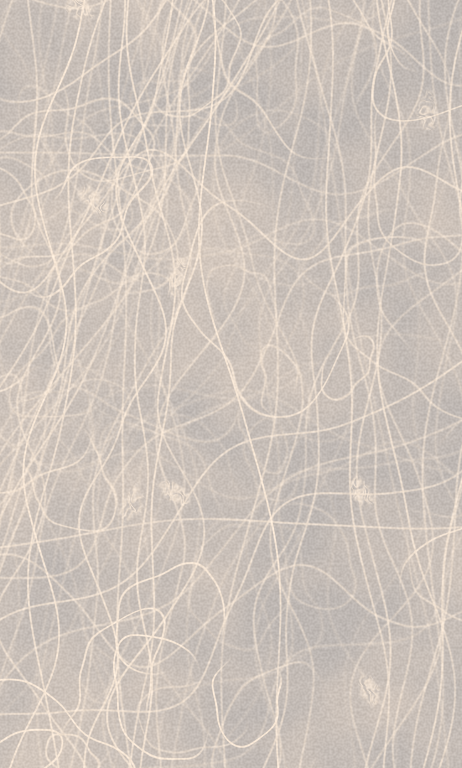
Write a Shadertoy shader that draws this texture.

```glsl
// Fine pale fibres tangled over a cloudy, grainy warm-grey ground.
// Long strands wander by 1D gradient noise, loose loops are bent ellipses,
// and small tufts are broken contour lines of 2D gradient noise.

float hash(float n) { return fract(sin(n * 127.1 + 3.7) * 4375.85); }

vec2 gradientAt(vec2 cell) {
    float a = 6.2832 * fract(sin(dot(cell, vec2(127.1, 311.7))) * 4375.85);
    return vec2(cos(a), sin(a));
}

float gradientNoise(vec2 p) {
    vec2 i = floor(p), f = p - i;
    vec2 u = f * f * f * (f * (f * 6.0 - 15.0) + 10.0);
    vec2 e = vec2(0.0, 1.0);
    float low = mix(dot(gradientAt(i), f), dot(gradientAt(i + e.yx), f - e.yx), u.x);
    float high = mix(dot(gradientAt(i + e), f - e), dot(gradientAt(i + 1.0), f - 1.0), u.x);
    return mix(low, high, u.y);
}

// 1D gradient noise: value in x, slope in y
vec2 wander(float t, float seed) {
    float i = floor(t), f = t - i;
    float a = hash(i + seed * 17.3) * 2.0 - 1.0;
    float b = hash(i + 1.0 + seed * 17.3) * 2.0 - 1.0;
    float u = f * f * f * (f * (f * 6.0 - 15.0) + 10.0);
    float du = 30.0 * f * f * (f - 1.0) * (f - 1.0);
    float va = a * f, vb = b * (f - 1.0);
    return vec2(mix(va, vb, u), mix(a, b, u) + du * (vb - va));
}

vec2 turn(vec2 p, float a) {
    float c = cos(a), s = sin(a);
    return vec2(c * p.x - s * p.y, s * p.x + c * p.y);
}

// Opacity of a thread; low focus makes it wide, soft and faint
float thread(float d, float focus) {
    float soft = max(mix(0.0026, 0.0009, focus), 0.5 / iResolution.y);
    float width = mix(0.0016, 0.0012, focus);
    float opacity = mix(0.2, 1.0, pow(focus, 1.5));
    return opacity * (1.0 - smoothstep(width - soft, width + soft, d));
}

float strand(vec2 p, float angle, float bend, float freq, float seed) {
    vec2 q = turn(p, angle);
    vec2 n = wander(q.y * freq + 9.0 * hash(seed + 0.5), seed);
    float d = abs(q.x - bend * n.x) / sqrt(1.0 + pow(bend * freq * n.y, 2.0));
    float fade = 0.92 + 0.8 * wander(q.y * 4.0, seed + 5.0).x;
    float beads = 1.0 + 0.6 * wander(q.y * 110.0, seed + 8.0).x;
    return thread(d, hash(seed + 0.7)) * clamp(fade * beads, 0.0, 1.0);
}

float loopThread(vec2 p, float size, float seed) {
    vec2 q = turn(p, 2.4 * hash(seed + 0.2) - 1.2);
    q += 0.5 * size * vec2(wander(q.y / size + seed, seed).x,
                           wander(q.x / size + seed, seed + 3.0).x);
    vec2 radii = size * vec2(0.55 + 0.45 * hash(seed + 0.3), 1.0 + 0.6 * hash(seed + 0.4));
    float r = length(q / radii);
    float d = abs(r - 1.0) * r / max(length(q / (radii * radii)), 0.001);
    float facing = cos(atan(q.y, q.x) - 6.2832 * hash(seed + 0.6));
    return thread(d, hash(seed + 0.8)) * smoothstep(-0.95, -0.3, facing);
}

// Tiny frayed tuft
float tuft(vec2 p, float seed) {
    vec2 q = turn(p, 2.0 * hash(seed + 0.3) - 1.0) * vec2(75.0, 38.0);
    float ragged = gradientNoise(p * 60.0 + seed * 3.3);
    float d = abs(gradientNoise(p * vec2(130.0, 80.0) + 2.0 * ragged + seed * 7.1)) / 150.0;
    return smoothstep(0.25, 0.7, exp(-dot(q, q)) + 0.6 * ragged * exp(-0.4 * dot(q, q))) * thread(d, 0.75);
}

void mainImage(out vec4 fragColor, in vec2 fragCoord) {
    vec2 p = fragCoord / iResolution.y;
    float wide = iResolution.x / iResolution.y;
    float gap = 1.0;

    // Steep strands, crowded and leaning on the left
    for (int i = 0; i < 58; i++) {
        float s = float(i) + 1.0;
        float x = wide * (1.15 * pow(hash(s), 1.3) - 0.06);
        float lean = mix(0.26, 0.02, x / wide) + 0.6 * (hash(s + 0.1) - 0.5);
        gap *= 1.0 - strand(p - vec2(x, 0.5), lean, 0.06 + 0.18 * hash(s + 0.3), 2.0 + 2.5 * hash(s + 0.4), s);
    }

    // Sweeping strands crossing the canvas
    for (int i = 0; i < 20; i++) {
        float s = float(i) + 71.0;
        vec2 centre = vec2(0.5 * wide, hash(s));
        float lean = 1.2 + 1.1 * (hash(s + 0.1) - 0.5);
        gap *= 1.0 - strand(p - centre, lean, 0.2, 2.5 + 3.0 * hash(s + 0.4), s);
    }

    // Loose loops of many sizes
    for (int i = 0; i < 62; i++) {
        float s = float(i) + 101.0;
        vec2 centre = vec2(wide * (1.1 * pow(hash(s), 1.2) - 0.03), hash(s + 0.1));
        gap *= 1.0 - loopThread(p - centre, 0.03 + 0.085 * hash(s + 0.5), s);
    }

    for (int i = 0; i < 8; i++) {
        float s = float(i) + 181.0;
        gap *= 1.0 - tuft(p - vec2(wide * hash(s), hash(s + 0.1)), s);
    }

    // Cloudy ground with a warmer left side
    float haze = gradientNoise(p * 4.0 + 2.0) + 0.7 * gradientNoise(p * 9.0) + 0.5 * gradientNoise(p * 22.0);
    float warmth = clamp(0.6 - 0.3 * p.x / wide + 0.85 * haze, 0.0, 1.0);
    vec3 ground = mix(vec3(0.743, 0.717, 0.700), vec3(0.825, 0.778, 0.738), warmth);
    vec3 cream = vec3(0.98, 0.915, 0.845);
    vec3 color = mix(ground, cream, 1.0 - gap);

    // Fine grain
    color += 0.065 * gradientNoise(p * 310.0) + 0.025 * gradientNoise(p * 150.0 + 31.0);
    fragColor = vec4(color, 1.0);
}
```
